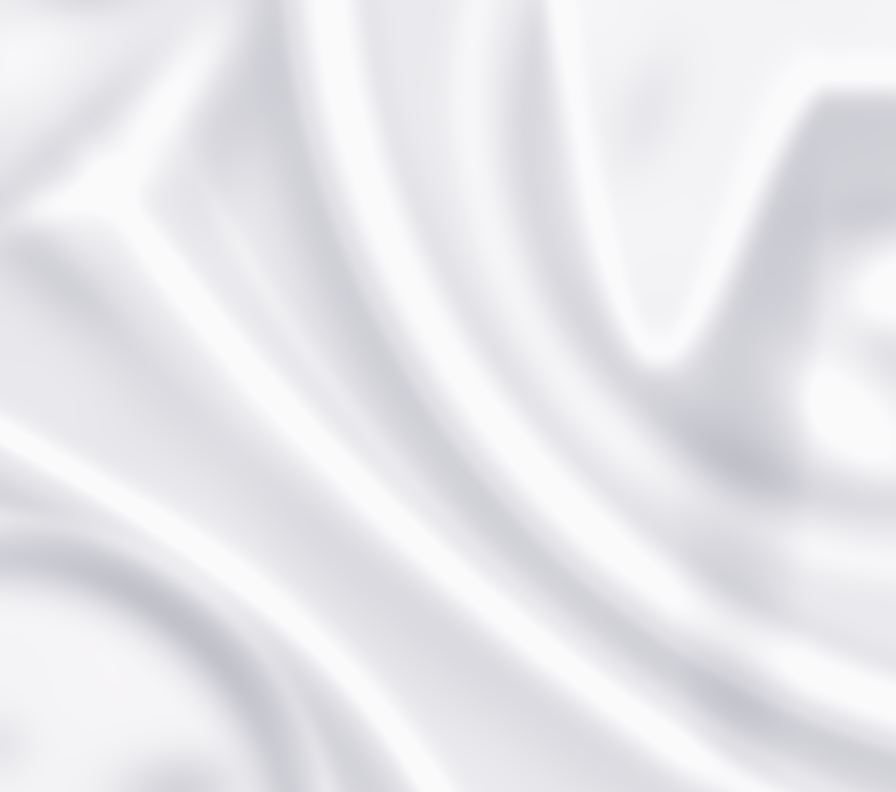
Write a WebGL 1 fragment shader that draws this texture.

```glsl
precision highp float;
// Soft white satin with sweeping folds, pearl highlights and cool grey hollows.
uniform vec2 u_resolution;

const vec3 SHADE = vec3(0.715, 0.718, 0.758);
const vec3 SHEEN = vec3(0.985, 0.980, 0.986);
const vec2 SWEEP_CENTRE = vec2(1.45, 1.10);
const vec2 HOLLOW_CENTRE = vec2(-0.02, -0.10);
const float BASE_TONE = 0.74;
const float MOTTLE = 0.07;

float hash(vec2 p) {
  return fract(sin(dot(p, vec2(41.3, 289.1))) * 4375.85);
}

float noise(vec2 p) {
  vec2 i = floor(p), f = fract(p);
  f = f * f * (3.0 - 2.0 * f);
  return mix(mix(hash(i), hash(i + vec2(1, 0)), f.x),
             mix(hash(i + vec2(0, 1)), hash(i + vec2(1, 1)), f.x), f.y);
}

// Bell with separate widths on its negative and positive sides.
float bell(float d, float before, float after) {
  float w = d < 0.0 ? before : after;
  return exp(-d * d / (w * w));
}

// Fold along a bent arc; polar holds radius and angle about the sweep centre.
float fold(vec2 polar, float radius, float bend, float turn, float inner, float outer) {
  float a = polar.y - turn;
  return bell(polar.x - radius - bend * a * a, inner, outer);
}

// Soft rotated ellipse.
float patch2(vec2 p, vec2 centre, float angle, vec2 size) {
  vec2 d = p - centre;
  float c = cos(angle), s = sin(angle);
  d = vec2(c * d.x + s * d.y, c * d.y - s * d.x) / size;
  return exp(-dot(d, d));
}

// Long diagonal folds.
float sweepTone(vec2 p) {
  vec2 d = SWEEP_CENTRE - p;
  vec2 q = vec2(length(d), atan(d.y, d.x));
  float low = smoothstep(0.14, 0.36, q.y);
  float t = BASE_TONE;
  t -= 0.10 * fold(q, 0.99, 0.0, 0.7, 0.02, 0.02);
  t += 0.18 * fold(q, 0.935, -0.25, 0.7, 0.03, 0.03);
  t -= 0.24 * fold(q, 0.875, -0.35, 0.7, 0.04, 0.03);
  t += 0.32 * fold(q, 1.04, 0.0, 0.7, 0.035, 0.034);
  t -= 0.36 * fold(q, 1.112, 0.0, 0.7, 0.034, 0.05);
  t += 0.07 * fold(q, 1.092, 0.0, 0.7, 0.009, 0.009);
  t += 0.10 * low * fold(q, 1.15, 0.2, 0.93, 0.015, 0.015);
  t += 0.36 * low * fold(q, 1.19, 0.35, 0.93, 0.025, 0.03);
  t -= 0.20 * low * fold(q, 1.255, 0.5, 0.93, 0.035, 0.06);
  t += 0.34 * fold(q, 1.39, 1.8, 0.75, 0.028, 0.02);
  t -= 0.30 * fold(q, 1.455, 2.0, 0.75, 0.035, 0.05);
  return t;
}

// Crossing creases in the upper left.
float creaseTone(vec2 p) {
  float t = 0.30 * patch2(p, vec2(0.215, 0.87), 0.95, vec2(0.16, 0.035));
  t += 0.24 * patch2(p, vec2(0.07, 0.74), 0.35, vec2(0.12, 0.025));
  t += 0.22 * patch2(p, vec2(0.02, 0.92), 0.6, vec2(0.10, 0.07));
  t -= 0.22 * patch2(p, vec2(0.09, 0.83), 0.75, vec2(0.13, 0.028));
  t -= 0.30 * patch2(p, vec2(0.11, 1.01), 0.1, vec2(0.07, 0.03));
  t -= 0.28 * patch2(p, vec2(0.285, 0.84), 1.35, vec2(0.10, 0.05));
  return t - 0.20 * patch2(p, vec2(0.06, 0.66), -0.6, vec2(0.14, 0.045));
}

// Rounded hollow in the lower left.
float hollowTone(vec2 p, float t) {
  float r = length(p - HOLLOW_CENTRE);
  float lit = 0.92 - 0.50 * patch2(p, vec2(0.23, 0.0), 0.1, vec2(0.08, 0.05))
            - 0.18 * patch2(p, vec2(0.0, 0.06), 0.0, vec2(0.04, 0.04));
  t = mix(lit, t, smoothstep(0.31, 0.40, r));
  return t - 0.38 * bell(r - 0.395, 0.035, 0.03) + 0.16 * bell(r - 0.447, 0.015, 0.015);
}

// Draped loop in the upper right.
float loopTone(vec2 p, float t) {
  float left = max(0.826 - p.x, 0.0);
  float k = clamp((p.x - 0.84) / 0.21, 0.0, 1.0);
  float edge = 0.54 + 0.35 * k * k * (3.0 - 2.0 * k) + 25.0 * left * left;
  float slope = 10.0 * k * (1.0 - k) - 50.0 * left;
  float d = (p.y - edge) / sqrt(1.0 + slope * slope);
  float right = smoothstep(0.78, 0.95, p.x);
  t -= 0.40 * right * bell(d + 0.045, 0.19, 0.05);
  t += 0.46 * patch2(p, vec2(1.13, 0.64), 0.7, vec2(0.08, 0.055));
  t += 0.42 * patch2(p, vec2(1.06, 0.48), -0.7, vec2(0.11, 0.05));
  t -= 0.18 * patch2(p, vec2(1.11, 0.73), 0.1, vec2(0.08, 0.035));
  t -= 0.16 * patch2(p, vec2(1.12, 0.56), -0.8, vec2(0.06, 0.03));
  float lit = 0.89 - 0.16 * patch2(p, vec2(0.82, 0.86), 1.2, vec2(0.08, 0.04));
  t = mix(t, lit, smoothstep(-0.025, 0.02, d));
  return t + 0.14 * bell(d - 0.018, 0.02, 0.025);
}

void main() {
  vec2 p = gl_FragCoord.xy / u_resolution.y;
  p.x *= 1.1327 * u_resolution.y / u_resolution.x;
  float tone = sweepTone(p) + creaseTone(p);
  tone = loopTone(p, hollowTone(p, tone));
  tone += MOTTLE * (noise(p * 7.0) - 0.5);
  gl_FragColor = vec4(mix(SHADE, SHEEN, clamp(tone, 0.0, 1.0)), 1.0);
}
```
